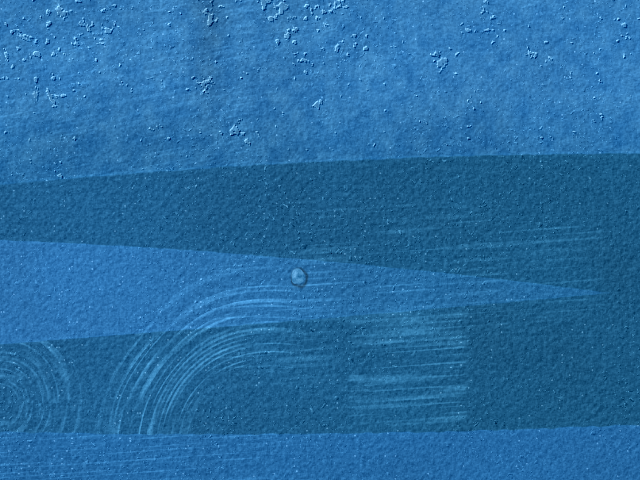
A Shadertoy shader for this texture:

```glsl
float hash(vec2 p) {
    return fract(sin(dot(p, vec2(127.1, 311.7))) * 43758.5453);
}

float noise(vec2 p) {
    vec2 i = floor(p), f = fract(p);
    f = f * f * (3.0 - 2.0 * f);
    return mix(mix(hash(i), hash(i + vec2(1, 0)), f.x),
               mix(hash(i + vec2(0, 1)), hash(i + vec2(1, 1)), f.x), f.y);
}

float fbm(vec2 p) {
    float sum = 0.0, amp = 0.5;
    for (int i = 0; i < 4; i++) {
        sum += amp * noise(p);
        p = mat2(1.6, 1.2, -1.2, 1.6) * p + 7.3;
        amp *= 0.5;
    }
    return sum / 0.9375;
}

float edge(float d) { return smoothstep(-0.002, 0.002, d); }

float band(float x, float lo, float hi, float soft) {
    return smoothstep(lo - soft, lo + soft, x) * (1.0 - smoothstep(hi - soft, hi + soft, x));
}

// Thin parallel lines running along q.x
float scratches(vec2 q, float density) {
    float line = noise(vec2(q.x * 6.0, q.y * 230.0));
    float gaps = 0.35 + 0.65 * noise(vec2(q.x * 22.0, q.y * 110.0) + 31.0);
    return smoothstep(0.45, 0.95, line) * gaps * density;
}

// Concentric brush marks around a centre
float arcs(vec2 p, vec2 centre, float inner, float outer) {
    vec2 d = p - centre;
    float r = length(d) + 0.015 * noise(p * 7.0);
    return scratches(vec2(atan(d.y, -d.x) * 0.3, r), band(r, inner, outer, 0.04));
}

// Lit side minus shaded side of scattered irregular grit
float grit(vec2 p, float scale, float amount) {
    p = p * scale + 0.7 * vec2(noise(p * scale * 1.7), noise(p * scale * 1.7 + 9.0));
    vec2 id = floor(p);
    vec2 d = fract(p) - 0.35 - 0.3 * vec2(hash(id), hash(id + 19.7));
    float radius = mix(0.18, 0.35, hash(id + 43.1));
    float body = 1.0 - smoothstep(radius * 0.5, radius, length(d));
    return step(hash(id + 71.9), amount) * body * (dot(d, vec2(-0.7, 0.7)) / radius + 0.08);
}

float flakes(vec2 p, float cover) {
    float level = mix(0.78, 0.47, cover);
    return smoothstep(level, level + 0.1, fbm(p * 80.0));
}

void mainImage(out vec4 fragColor, in vec2 fragCoord) {
    vec2 p = fragCoord / iResolution.xy * vec2(1.3333, 1.0);
    float x = p.x, y = p.y;

    // Curved borders of the painted bands
    float topD = y - (0.615 + 0.095 * x - 0.0345 * x * x);
    float wedgeD = min(0.5 - 0.04 * x - 0.037 * x * x - y, y - 0.283 - 0.075 * x - 0.007 * x * x);
    float footD = 0.1 - 0.022 * x + 0.025 * x * x - y;
    float top = edge(topD + 0.003 * (noise(p * 90.0) - 0.5));
    float wedge = edge(wedgeD + 0.002 * (noise(p * 90.0) - 0.5));
    float foot = edge(footD + 0.004 * (noise(p * 60.0) - 0.5));

    // Base colours with broad stains
    vec3 col = mix(vec3(0.125, 0.375, 0.565), vec3(0.105, 0.35, 0.515), smoothstep(0.1, 1.2, x));
    col = mix(col, mix(vec3(0.18, 0.455, 0.70), vec3(0.14, 0.405, 0.61), smoothstep(0.1, 1.1, x)), wedge);
    col = mix(col, vec3(0.145, 0.415, 0.65), foot);
    col = mix(col, mix(vec3(0.155, 0.42, 0.635), vec3(0.205, 0.48, 0.715), smoothstep(0.62, 0.85, y)), top);
    col *= 0.94 + 0.12 * fbm(p * 7.0);
    float smear = exp(-pow((x - 0.45 + 0.02 * noise(vec2(y * 20.0, 3.0))) / 0.035, 2.0));
    col *= 1.0 - 0.12 * smear * top * smoothstep(0.6, 0.95, y);
    col += vec3(0.02, 0.04, 0.05) * exp(-pow((topD - 0.002) / 0.003, 2.0));
    col += vec3(0.02, 0.04, 0.05) * (exp(-abs(wedgeD) / 0.003) * wedge + exp(-abs(footD) / 0.003) * foot);

    // Rough skin lit from the upper left, with worn mottling above
    vec2 lit = vec2(-0.0022, 0.0022);
    float skin = fbm(p * 130.0) - fbm((p + lit) * 130.0);
    float grain = noise(p * 310.0) + noise(p.yx * 230.0 + 17.0) - 1.0;
    col += (0.20 * skin + 0.065 * grain) * vec3(0.75, 1.0, 1.1);
    col += top * (fbm(p * vec2(42.0, 34.0) + 11.0) - 0.5) * vec3(0.13, 0.13, 0.10);
    float patches = 0.5 + smoothstep(0.35, 0.65, fbm(p * 9.0 + 2.0));
    col += patches * (0.4 * grit(p, 125.0, 0.4) + 0.55 * grit(p + 3.7, 75.0, 0.13)) * vec3(0.32, 0.4, 0.42);
    float dotMask = 1.0 - smoothstep(0.15, 0.5, length(fract(p * 190.0) - 0.5));
    col += 0.2 * step(0.985, hash(floor(p * 190.0) + 5.0)) * dotMask;

    // Straight and curved brush marks
    vec2 q = vec2(x, y - 0.07 * x);
    float marks = 0.48 * scratches(q, band(x, 0.73, 0.97, 0.015) * band(y, 0.12, 0.35, 0.02));
    marks += 0.3 * scratches(q + 2.0, band(x, 0.62, 1.25, 0.05) * band(y, 0.33, 0.56, 0.05));
    marks += 0.3 * scratches(q + 5.0, band(x, 0.45, 0.68, 0.06) * band(y, 0.2, 0.46, 0.04));
    marks += 0.55 * arcs(p, vec2(0.57, 0.06), 0.19, 0.38) * band(x, 0.2, 0.6, 0.05) * (1.0 - foot);
    marks += 0.4 * arcs(p, vec2(0.0, 0.16), 0.03, 0.18) * (1.0 - foot) * (1.0 - wedge);
    marks += 0.16 * scratches(vec2(x, y - 0.2 * x) + 9.0, top * band(x, -0.2, 0.75, 0.2));
    marks += 0.3 * scratches(q + 13.0, foot * band(x, -0.1, 0.65, 0.1));
    col += marks * vec3(0.30, 0.42, 0.47);

    // Peeling clusters: centre and radius
    vec3 clusters[8] = vec3[8](
        vec3(0.505, 0.725, 0.035), vec3(0.66, 0.785, 0.018), vec3(0.93, 0.87, 0.03),
        vec3(0.57, 0.975, 0.04), vec3(0.45, 0.97, 0.03), vec3(1.12, 0.895, 0.022),
        vec3(0.42, 0.82, 0.03), vec3(0.10, 0.82, 0.045));
    float cover = 0.65 * smoothstep(0.45, 0.8, fbm(p * 7.0 + 4.0)) * smoothstep(0.68, 0.95, y);
    for (int i = 0; i < 8; i++) {
        vec2 d = (p - clusters[i].xy) / clusters[i].z;
        cover = max(cover, 0.85 * exp(-dot(d, d)));
    }
    float flake = flakes(p, cover);
    float rim = flake - flakes(p + lit, cover);
    col += top * (rim * vec3(0.28, 0.30, 0.28) + flake * vec3(0.07, 0.06, 0.04));

    // Large blister with its shadow and glint
    vec2 b = (p - vec2(0.621, 0.425)) / vec2(0.0155, 0.019);
    b += 0.25 * (noise(b * 1.5 + 6.0) - 0.5);
    col *= 1.0 - 0.35 * exp(-pow((length(b - vec2(0.2, -0.2)) - 1.0) / 0.2, 2.0));
    vec3 dome = vec3(0.25, 0.53, 0.74) + 0.1 * dot(b, vec2(-0.6, 0.7)) + 0.4 * (fbm(b * 2.5) - 0.5);
    col = mix(col, dome, 1.0 - smoothstep(0.8, 1.0, length(b)));
    col += 0.2 * exp(-dot(b + vec2(0.35, -0.4), b + vec2(0.35, -0.4)) * 9.0);

    fragColor = vec4(clamp(col, 0.0, 1.0), 1.0);
}
```
